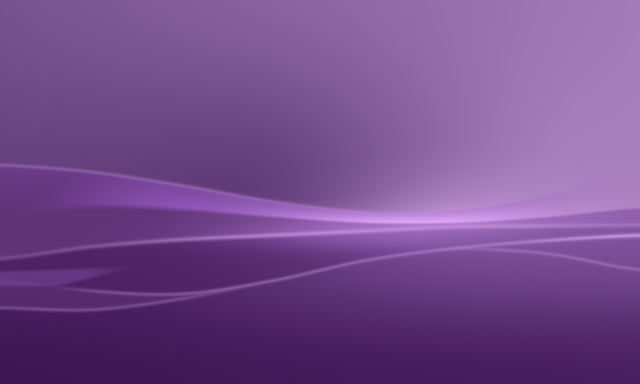
Give the GLSL for this background, as a Shadertoy shader.

```glsl
const vec3 DUSK = vec3(0.37, 0.22, 0.46);
const vec3 LILAC = vec3(0.66, 0.50, 0.75);
const vec3 DEEP = vec3(0.24, 0.08, 0.33);
const vec3 HAZE = vec3(0.49, 0.32, 0.61);
const vec3 VIOLET = vec3(0.56, 0.33, 0.72);
const vec3 SHEEN = vec3(0.78, 0.59, 0.87);

// Smooth height curve through eight evenly spaced knots
float curve(float x, float k[8]) {
    float p = clamp(x, 0.0, 1.0) * 7.0;
    int i = min(int(p), 6);
    float f = p - float(i);
    float a = k[max(i - 1, 0)], b = k[i], c = k[i + 1], d = k[min(i + 2, 7)];
    return b + 0.5 * f * (c - a + f * (2.0 * a - 5.0 * b + 4.0 * c - d
        + f * (3.0 * (b - c) + d - a)));
}

float above(float d, float softness) {
    return smoothstep(-softness, softness, d);
}

float line(float d, float width) {
    return exp(-d * d / (width * width));
}

float glow(vec2 p, vec2 center, vec2 radius) {
    vec2 q = (p - center) / radius;
    return exp(-dot(q, q));
}

vec3 upperField(vec2 p) {
    float low = smoothstep(0.36, 0.92, p.x) + 0.08 * (1.0 - smoothstep(0.0, 0.4, p.x));
    float high = 0.35 + 0.58 * p.x;
    float light = mix(low, high, smoothstep(0.42, 1.05, p.y));
    light += 0.28 * glow(p, vec2(0.68, 0.47), vec2(0.17, 0.09));
    return mix(DUSK, LILAC, min(light, 1.03));
}

vec3 lowerField(vec2 p) {
    float reach = mix(0.3, 0.92, smoothstep(0.1, 0.8, p.x));
    float light = smoothstep(0.0, 0.42, p.y) * reach + 0.18 * p.x * (1.0 - p.y);
    return mix(DEEP, HAZE, light);
}

// Translucent body brightening toward the narrow waist
vec3 ribbon(vec3 under, vec2 p, float top, float bottom) {
    float across = clamp((top - p.y) / max(top - bottom, 0.01), 0.0, 1.0);
    float waist = smoothstep(0.25, 0.66, p.x);
    vec3 body = mix(VIOLET, SHEEN, waist * mix(0.55, 0.9, across));
    float density = smoothstep(0.0, 0.3, p.x) * mix(0.55, 1.0, across);
    density = max(density, 0.25 * (1.0 - across));
    density *= 1.0 - 0.85 * smoothstep(0.68, 0.98, p.x);
    return mix(under, body, density);
}

void mainImage(out vec4 fragColor, in vec2 fragCoord) {
    vec2 p = fragCoord / iResolution.xy;
    float soft = max(0.003, 0.8 / iResolution.y);

    float crest = curve(p.x, float[8](0.570, 0.552, 0.517, 0.476, 0.450, 0.452, 0.491, 0.554));
    float belly = curve(p.x, float[8](0.444, 0.463, 0.454, 0.435, 0.420, 0.420, 0.435, 0.457));
    float ridge = curve(p.x, float[8](0.326, 0.357, 0.376, 0.387, 0.398, 0.409, 0.411, 0.413));
    float swell = curve(p.x, float[8](0.274, 0.243, 0.235, 0.270, 0.322, 0.354, 0.374, 0.387));
    float keel = curve(p.x, float[8](0.198, 0.193, 0.222, 0.267, 0.322, 0.354, 0.374, 0.387));
    float tail = curve(p.x, float[8](0.20, 0.24, 0.27, 0.30, 0.337, 0.352, 0.339, 0.298));

    // Lower field with shaded folds
    vec3 color = lowerField(p);
    float leftSide = 1.0 - smoothstep(0.2, 0.65, p.x);
    float fold = above(p.y - keel, soft) * above(swell - p.y, soft);
    color = mix(color, vec3(0.37, 0.19, 0.47), 0.6 * fold * leftSide);
    float hollow = above(p.y - swell, soft) * above(ridge - p.y, 0.012);
    color = mix(color, vec3(0.30, 0.13, 0.39), 0.55 * hollow * (1.0 - smoothstep(0.3, 0.75, p.x)));

    // Space between the ridge and the ribbon
    vec3 channel = mix(vec3(0.37, 0.20, 0.47), vec3(0.56, 0.37, 0.67), smoothstep(0.15, 0.8, p.x));
    color = mix(color, channel, above(p.y - ridge, soft));

    // Pale hook tapering to the right
    float hookTop = mix(0.293, 0.305, p.x / 0.22);
    float hookBottom = mix(0.255, 0.300, smoothstep(0.07, 0.22, p.x));
    float hook = above(p.y - hookBottom, 0.006) * above(hookTop - p.y, 0.006);
    color = mix(color, VIOLET, 0.38 * hook * (1.0 - smoothstep(0.12, 0.23, p.x)));

    // Ribbon and field above it
    vec3 band = ribbon(mix(channel, upperField(p), smoothstep(0.6, 0.95, p.x)), p, crest, belly);
    float bellySoft = mix(0.012, 0.005, smoothstep(0.1, 0.5, p.x));
    color = mix(color, band, above(p.y - belly, bellySoft));
    color = mix(color, upperField(p), above(p.y - crest, soft));

    // Light gathered at the waist
    color += vec3(0.12, 0.10, 0.12) * glow(p, vec2(0.66, 0.425), vec2(0.22, 0.045));
    color += vec3(0.10, 0.08, 0.12) * glow(p, vec2(0.52, 0.38), vec2(0.20, 0.035));

    // Fine luminous strands
    float middle = smoothstep(0.0, 0.5, p.x);
    float strands = 0.32 * line(p.y - crest, 0.005) * (1.0 - smoothstep(0.25, 0.9, p.x));
    strands += mix(0.25, 0.70, middle) * line(p.y - ridge, 0.006) * (1.0 - 0.5 * smoothstep(0.7, 1.0, p.x));
    strands += mix(0.30, 0.42, middle) * line(p.y - swell, 0.005) * smoothstep(0.06, 0.16, p.x);
    strands += 0.5 * line(p.y - swell, 0.006) * smoothstep(0.72, 1.0, p.x);
    strands += 0.32 * line(p.y - keel, 0.005) * (1.0 - smoothstep(0.25, 0.42, p.x));
    strands += 0.35 * line(p.y - tail, 0.005) * smoothstep(0.66, 0.82, p.x);
    color = mix(color, SHEEN, min(strands, 0.9));

    fragColor = vec4(clamp(color, 0.0, 1.0), 1.0);
}
```
